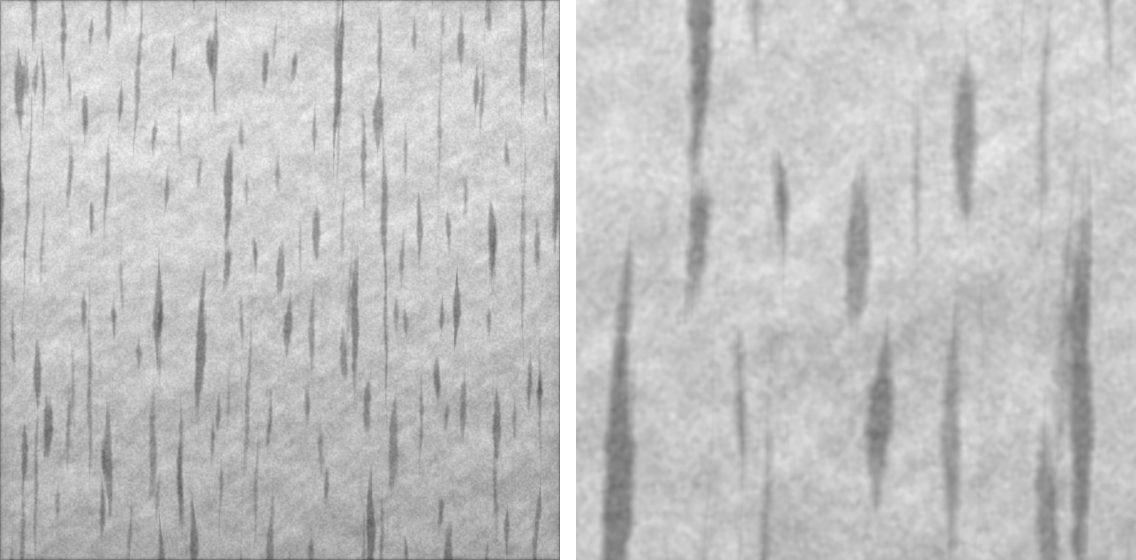
Left, the full canvas; right, a detail of the centre.
This texture is drawn by a WebGL 2 fragment shader. Its source:

```glsl
#version 300 es
precision highp float;
// Pale grey mottled sheet with fine grain and scattered dark vertical spindle-shaped flecks.

uniform vec2 u_resolution;
out vec4 fragColor;

const float TONE_LOW = 0.692;             // sheet tone at the bottom
const float TONE_HIGH = 0.845;            // sheet tone near the top
const float TONE_SIDE = 0.02;             // darkening towards the right
const float MOTTLE_AMOUNT = 0.024;
const float MOTTLE_TILT = 0.35;           // slant of the mottling, radians
const float MOTTLE_SPREAD = 2.0;          // spread of wave directions
const int MOTTLE_WAVES = 40;
const float GRAIN_SCALE = 225.0;
const float GRAIN_AMOUNT = 0.135;
const vec2 FLECK_GRID = vec2(21.0, 7.0);  // flecks across and up
const float FLECK_CHANCE = 0.93;
const vec2 FLECK_LENGTH = vec2(0.028, 0.135);   // half length range
const vec2 FLECK_WIDTH = vec2(0.0026, 0.0085);  // half width range
const float FLECK_STOUTNESS = 0.12;             // greatest width to length
const vec2 FLECK_DEPTH = vec2(0.15, 0.38);      // darkness range
const vec2 FLECK_LEAN = vec2(-0.03, 0.06);
const float FLECK_FEATHER = 0.0036;
const float FRAY_SCALE = 210.0;
const float FRAY_AMOUNT = 0.6;
const float TAU = 6.2832;

float hash(vec2 p) {
    vec3 q = fract(p.xyx * 0.1031);
    q += dot(q, q.yzx + 33.33);
    return fract((q.x + q.y) * q.z);
}

vec2 hash2(vec2 p) {
    return vec2(hash(p + 17.3), hash(p + 71.9));
}

float valueNoise(vec2 p) {
    vec2 cell = floor(p);
    vec2 f = fract(p);
    f = f * f * (3.0 - 2.0 * f);
    float low = mix(hash(cell), hash(cell + vec2(1.0, 0.0)), f.x);
    float high = mix(hash(cell + vec2(0.0, 1.0)), hash(cell + 1.0), f.x);
    return mix(low, high, f.y);
}

// Random plane waves, denser across the slant, summed to unit variance.
float mottle(vec2 p) {
    float sum = 0.0;
    float power = 0.0;
    for (int i = 0; i < MOTTLE_WAVES; i++) {
        vec2 r = hash2(vec2(float(i) * 3.7, 5.1));
        float phase = TAU * hash(vec2(float(i) * 1.9, 42.6));
        float frequency = mix(5.0, 50.0, float(i) / float(MOTTLE_WAVES));
        float angle = TAU * 0.25 + MOTTLE_TILT + (r.x + r.y - 1.0) * MOTTLE_SPREAD;
        float weight = 1.0 / sqrt(frequency);
        sum += weight * sin(TAU * frequency * dot(p, vec2(cos(angle), sin(angle))) + phase);
        power += 0.5 * weight * weight;
    }
    return sum * inversesqrt(power);
}

float grain(vec2 p) {
    mat2 turn = mat2(0.8, 0.6, -0.6, 0.8);
    float coarse = valueNoise(p * GRAIN_SCALE);
    float fine = valueNoise(turn * p * GRAIN_SCALE * 1.45 + 9.0);
    return 0.5 * (coarse + fine) - 0.5;
}

// Darkness of the single fleck owned by a grid cell.
float fleck(vec2 p, vec2 cell) {
    if (hash(cell + 203.7) > FLECK_CHANCE) return 0.0;
    vec2 centre = (cell + hash2(cell)) / FLECK_GRID;
    vec2 size = hash2(cell + 131.0);
    vec2 style = hash2(cell + 311.0);
    float halfLength = mix(FLECK_LENGTH.x, FLECK_LENGTH.y, pow(size.x, 2.2));
    float halfWidth = mix(FLECK_WIDTH.x, FLECK_WIDTH.y, pow(size.y, 1.8));
    halfWidth = min(halfWidth, FLECK_STOUTNESS * halfLength);
    float depth = mix(FLECK_DEPTH.x, FLECK_DEPTH.y, 0.5 * (style.x + size.y));

    vec2 d = p - centre;
    d.x -= d.y * mix(FLECK_LEAN.x, FLECK_LEAN.y, style.y);
    d.x += 0.001 * sin(d.y * 45.0 + style.x * TAU);

    // Fraying shifts the ends fibre by fibre; skew makes one end blunter.
    float fray = valueNoise(vec2(d.x * FRAY_SCALE + 50.0, cell.x * 7.0 + cell.y)) - 0.5;
    float t = clamp(d.y / halfLength * (1.0 + FRAY_AMOUNT * fray), -1.5, 1.5);
    float skew = 0.8 * (style.x - 0.5);
    float ragged = 0.0022 * (valueNoise(vec2(cell.x * 5.0 + cell.y, p.y * 90.0)) - 0.5);
    float outline = halfWidth * (1.0 - t * t) * (1.0 + skew * t) + ragged;
    float cover = 1.0 - smoothstep(-FLECK_FEATHER, FLECK_FEATHER, abs(d.x) - outline);
    float fade = 1.0 - 0.4 * min(t * t, 1.0);
    return depth * cover * fade;
}

// Light left after all flecks near the point.
float fleckLight(vec2 p) {
    vec2 home = floor(p * FLECK_GRID);
    float light = 1.0;
    for (int y = -2; y <= 2; y++) {
        for (int x = -1; x <= 1; x++) {
            light *= 1.0 - fleck(p, home + vec2(x, y));
        }
    }
    return max(light, 0.55);
}

void main() {
    vec2 p = gl_FragCoord.xy / u_resolution;

    // Sheet
    float tone = mix(TONE_LOW, TONE_HIGH, smoothstep(-0.05, 0.8, p.y)) - TONE_SIDE * p.x;
    tone += MOTTLE_AMOUNT * mottle(p);

    // Flecks and grain
    tone *= fleckLight(p);
    tone += GRAIN_AMOUNT * grain(p);

    // Thin dark rim
    vec2 inset = min(p, 1.0 - p);
    float edge = min(inset.x, inset.y);
    tone *= 1.0 - 0.42 * exp(-edge / 0.0016) - 0.07 * exp(-edge / 0.018);

    fragColor = vec4(vec3(clamp(tone, 0.0, 1.0)), 1.0);
}
```
